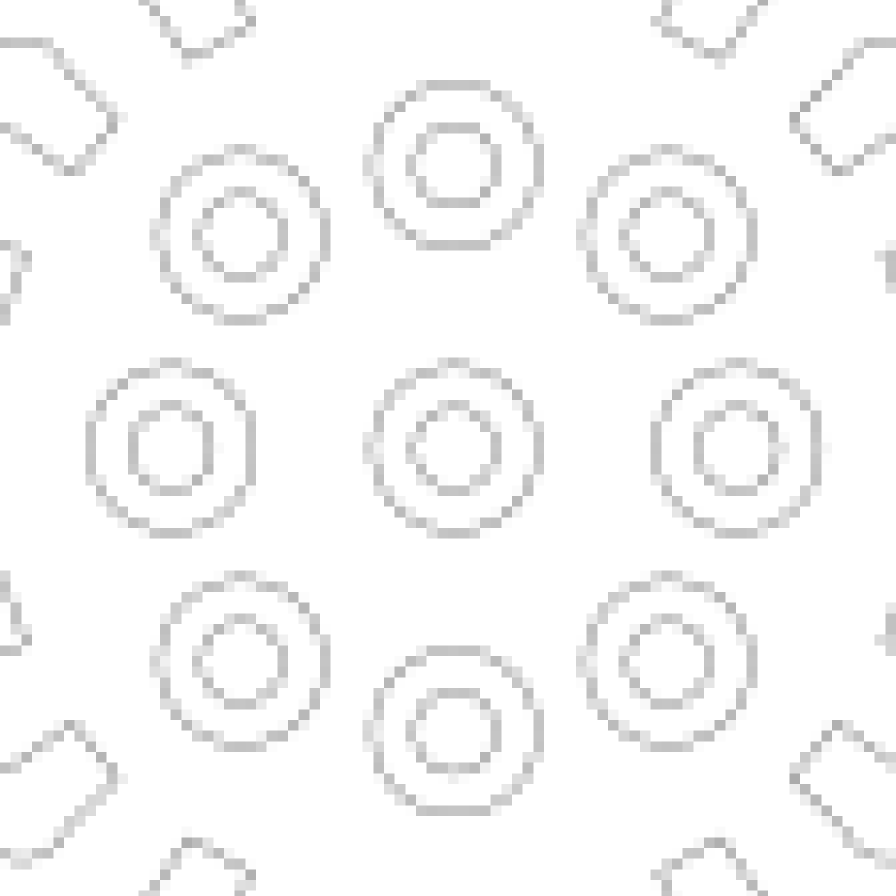
Give the GLSL for this pattern, as a WebGL 1 fragment shader.

```glsl
precision highp float;
// Thin grey outlines on white: nine double rings in a square arrangement,
// circled by eighteen round-ended spokes cut off by the canvas edge.
// Line coverage is averaged over coarse square cells, 84 across.

uniform vec2 u_resolution;

// Distance to the outlines of the nine double rings, folded to one octant.
float ringLines(vec2 p) {
  vec2 a = abs(p);
  a = vec2(max(a.x, a.y), min(a.x, a.y));
  float r = min(length(a), min(length(a - vec2(26.55, 0.0)), length(a - vec2(20.0))));
  return min(abs(r - 7.72), abs(r - 3.81));
}

// Distance to the outline of the spokes: radial sides, flat inner end, round cap.
float spokeLines(vec2 p) {
  float sector = 6.2831853 / 18.0;
  float angle = atan(p.y, p.x);
  angle -= sector * floor(angle / sector + 0.5);
  vec2 q = length(p) * vec2(cos(angle), sin(angle));
  float sides = abs(q.y) - 0.076 * q.x;
  float wedge = max(max(44.0 - q.x, q.x - 53.0), sides);
  float cap = length(q - vec2(53.0, 0.0)) - 4.4;
  return abs(min(wedge, cap));
}

// Share of one unit cell that is covered by line.
float cellInk(vec2 corner) {
  float ink = 0.0;
  for (int j = 0; j < 5; j++) {
    for (int i = 0; i < 5; i++) {
      vec2 p = corner + (vec2(float(i), float(j)) + 0.5) / 5.0 - vec2(42.65, 41.9);
      float d = min(ringLines(p), spokeLines(p));
      ink += max(0.0, 1.0 - d / 0.23);
    }
  }
  return ink / 25.0;
}

void main() {
  float ink = 0.0;
  vec2 rowShift = vec2(0.0, 0.5);
  // Four samples per pixel soften the cell borders.
  for (int j = 0; j < 2; j++) {
    for (int i = 0; i < 2; i++) {
      vec2 offset = vec2(float(i), float(j)) * 0.5 - 0.25;
      vec2 p = (gl_FragCoord.xy + offset) / u_resolution * 84.0;
      ink += 0.25 * cellInk(floor(p + rowShift) - rowShift);
    }
  }
  gl_FragColor = vec4(vec3(1.0 - ink), 1.0);
}
```
